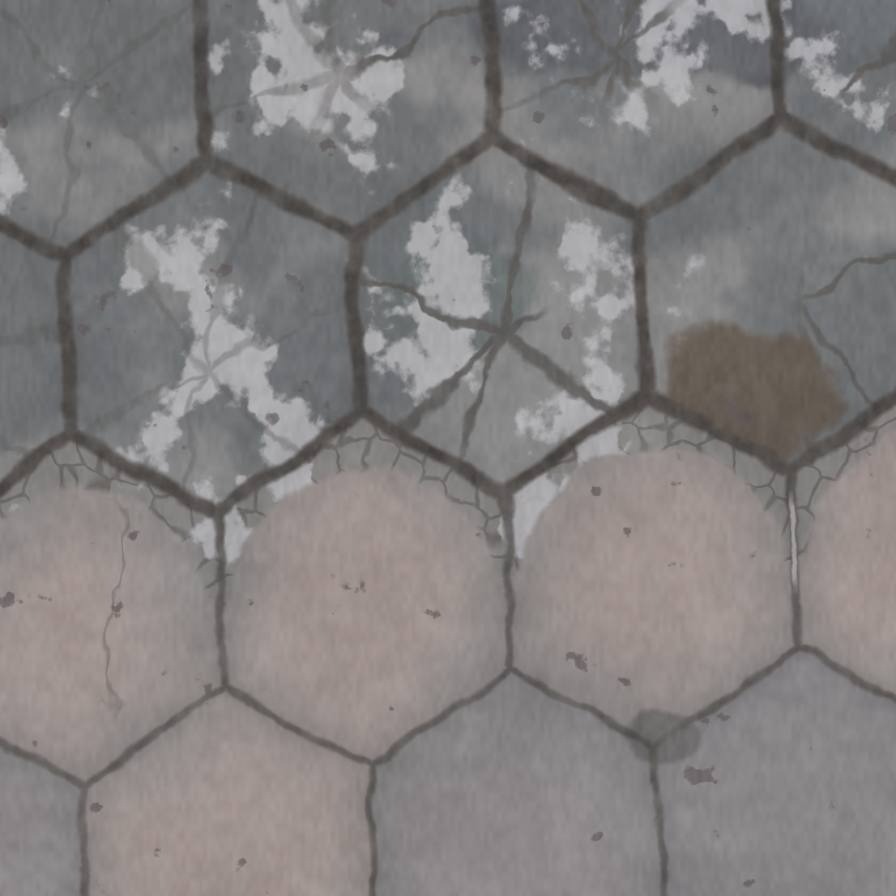
Write a three.js fragment shader that draws this texture.

```glsl
varying vec2 vUv;

float hash(vec2 p) {
  vec3 q = fract(vec3(p.xyx) * 0.1031);
  q += dot(q, q.yzx + 33.33);
  return fract((q.x + q.y) * q.z);
}

float noise(vec2 p) {
  vec2 i = floor(p), f = fract(p);
  f = f * f * (3.0 - 2.0 * f);
  return mix(mix(hash(i), hash(i + vec2(1.0, 0.0)), f.x),
             mix(hash(i + vec2(0.0, 1.0)), hash(i + vec2(1.0)), f.x), f.y);
}

float fbm(vec2 p) {
  float sum = 0.0, amp = 0.5;
  for (int i = 0; i < 5; i++) {
    sum += amp * noise(p);
    p = mat2(1.6, 1.2, -1.2, 1.6) * p + 7.3;
    amp *= 0.5;
  }
  return sum / 0.97;
}

// Offset from the nearest centre of a unit-wide, pointy-top hexagon
vec2 hexOffset(vec2 h) {
  vec2 s = vec2(1.0, 1.7320);
  vec2 a = mod(h + 0.5 * s, s) - 0.5 * s;
  vec2 b = mod(h, s) - 0.5 * s;
  return dot(a, a) < dot(b, b) ? a : b;
}

// Gap between the two nearest scattered points, zero on a crack
float shardEdge(vec2 p) {
  vec2 cell = floor(p);
  float near = 9.0, next = 9.0;
  for (int y = -1; y <= 1; y++)
    for (int x = -1; x <= 1; x++) {
      vec2 c = cell + vec2(x, y);
      float d = length(c + vec2(hash(c + 40.0), hash(c + 91.0)) - p);
      next = min(next, max(near, d));
      near = min(near, d);
    }
  return next - near;
}

// Jittered spokes breaking a slab into wedges
float spokeDistance(vec2 g, vec2 id) {
  vec2 hub = 0.2 * vec2(hash(id + 60.0), hash(id + 75.0)) - 0.1;
  float nearest = 1.0;
  for (int i = 0; i < 6; i++) {
    float k = float(i);
    float angle = 1.0472 * (k + 0.7 * hash(id + 50.0 + 3.0 * k));
    vec2 dir = vec2(cos(angle), sin(angle)), d = g - hub;
    nearest = min(nearest, length(d - dir * max(dot(d, dir), 0.0)));
  }
  return nearest;
}

float blob(vec2 p, vec2 centre, vec2 size, float rough) {
  return 1.0 - smoothstep(0.8, 1.1, length((p - centre) / size) + rough);
}

void main() {
  vec2 p = vUv;
  float broad = fbm(p * 5.0 + 3.0), mid = fbm(p * 14.0 + 20.0), fine = fbm(p * 55.0);

  // Slightly tilted paving lattice
  vec2 d = p - vec2(0.557, 0.648);
  vec2 h = vec2(3.115 * d.x + 0.103 * d.y, 2.923 * d.y - 0.208 * d.x);
  h += 0.05 * (vec2(fbm(p * 22.0), fbm(p * 22.0 + 50.0)) - 0.5);
  vec2 g = hexOffset(h);
  vec2 id = floor((h - g) * vec2(2.0, 1.1547) + 0.5);
  float edge = 0.5 - max(abs(g.x), dot(abs(g), vec2(0.5, 0.866)));
  float worn = step(-0.5, id.y);
  float lowest = step(id.y, -1.5);

  // Slab faces: warm below, grey and stained above
  vec3 warm = mix(vec3(0.56, 0.545, 0.54), vec3(0.625, 0.575, 0.56),
                  smoothstep(0.0, 0.4, edge + 0.5 * (broad - 0.4)));
  warm = mix(warm, vec3(0.515, 0.51, 0.52), lowest * min(abs(id.x + 2.0) * 0.35, 0.85));
  vec3 grey = mix(vec3(0.51, 0.515, 0.52), vec3(0.56, 0.55, 0.55), hash(id + 30.0));
  vec3 col = mix(warm, grey, worn);
  float stain = smoothstep(0.42, 0.62, broad + 0.25 * (mid - 0.5) + 0.12 * smoothstep(0.8, 1.0, p.y));
  col = mix(col, vec3(0.395, 0.41, 0.42), worn * stain * 0.75);
  col = mix(col, vec3(0.41, 0.435, 0.435), 0.8 * blob(p, vec2(0.51, 0.67), vec2(0.09, 0.06), mid - 0.5));
  col = mix(col, vec3(0.35, 0.36, 0.38), 0.7 * blob(p, vec2(0.72, 0.96), vec2(0.25, 0.06), mid - 0.5));

  // Crumbled rim along the top of the first sound row
  float rim = step(abs(id.y + 1.0), 0.5) * step(0.0, g.y)
            * smoothstep(0.46, 0.49, length(g + vec2(0.0, 0.08)) + 0.06 * (mid - 0.5));
  col = mix(col, vec3(0.52, 0.515, 0.51), rim * 0.8);
  float crumbs = 1.0 - smoothstep(0.03, 0.16, shardEdge(h * 9.0 + mid));
  col = mix(col, vec3(0.39, 0.37, 0.36), rim * crumbs * 0.65);

  // Pale scuffs
  float scuff = smoothstep(0.60, 0.69, fbm(p * vec2(12.0, 10.0) + 61.0) + 0.25 * (fine - 0.5));
  col = mix(col, vec3(0.71, 0.705, 0.72), scuff * max(worn, rim) * 0.85);

  // Cracks through the worn slabs, hairlines in the sound ones
  vec2 bent = g + 0.14 * (vec2(mid, fbm(p * 14.0 + 80.0)) - 0.5);
  float crackWidth = 0.006 + 0.022 * smoothstep(0.35, 0.7, fbm(p * 18.0 + 9.0));
  float crack = 1.0 - smoothstep(crackWidth * 0.4, crackWidth + 0.009, spokeDistance(bent, id));
  float crackShow = mix(0.35, 0.9, smoothstep(-0.55, -0.4, h.x)) * smoothstep(0.25, 0.45, fbm(p * 6.0 + 33.0));
  col = mix(col, vec3(0.37, 0.36, 0.35), crack * worn * crackShow);
  float hairline = 1.0 - smoothstep(0.0, 0.025, abs(fbm(p * vec2(11.0, 6.0) + 14.0) - 0.5));
  float hairZone = blob(p, vec2(0.15, 0.31), vec2(0.06, 0.13), mid - 0.5);
  col = mix(col, vec3(0.43, 0.41, 0.40), hairline * hairZone * 0.55);

  // Exposed earth and mortar
  col = mix(col, vec3(0.40, 0.36, 0.325), 0.9 * worn * blob(p, vec2(0.83, 0.565), vec2(0.11, 0.08), mid - 0.5));
  col = mix(col, vec3(0.43, 0.42, 0.42), 0.85 * blob(p, vec2(0.745, 0.175), vec2(0.045, 0.028), mid - 0.5));

  // Joints, broad above and narrow below
  float upper = smoothstep(-0.85, -0.5, h.y);
  float jointWidth = mix(0.009, 0.025, upper) * (0.6 + 0.8 * mid);
  float joint = 1.0 - smoothstep(jointWidth * 0.5, jointWidth + 0.012, edge);
  vec3 jointColor = mix(vec3(0.39, 0.37, 0.36), vec3(0.34, 0.32, 0.305), upper) + 0.12 * (fine - 0.5);
  col = mix(col, jointColor, joint * mix(0.75, 0.92, upper));
  col *= 1.0 - 0.1 * exp(-edge * 22.0);
  float sliver = (1.0 - smoothstep(0.003, 0.012, abs(h.x - 1.0)))
               * smoothstep(-1.0, -0.9, h.y) * (1.0 - smoothstep(-0.7, -0.62, h.y));
  col = mix(col, vec3(0.70, 0.68, 0.67), sliver * 0.8);

  // Small pits and surface grain
  col = mix(col, vec3(0.38, 0.35, 0.36), 0.7 * smoothstep(0.76, 0.83, fbm(p * 30.0 + 5.0)));
  col += 0.05 * (fine - 0.5) + 0.035 * (noise(p * vec2(210.0, 90.0)) - 0.5) + 0.06 * (mid - 0.5);
  gl_FragColor = vec4(col, 1.0);
}
```
